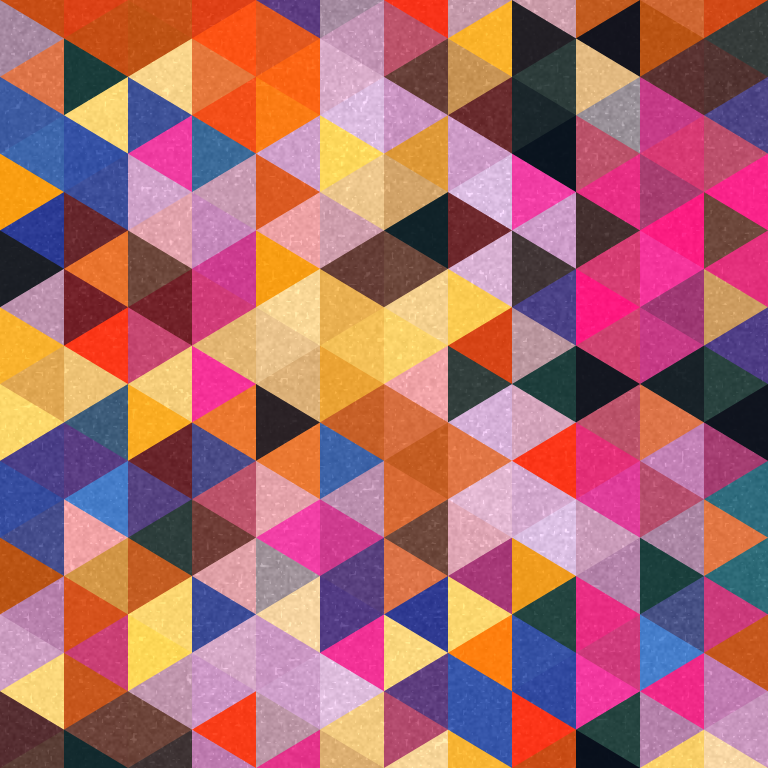
Write a WebGL 2 fragment shader that draws this pattern.

```glsl
#version 300 es
precision highp float;
precision highp int;
// Mosaic of flat triangles: 12 columns across, 10 triangle sides down.
// Vertical lines and two slanted line families give each triangle an id, which
// is hashed to a colour family and a shade; fine speckled grain lies on top.

uniform vec2 u_resolution;
out vec4 fragColor;

// Integer hash: three independent values in 0..1
vec3 hash3(vec3 cell) {
    uvec3 v = uvec3(ivec3(cell) + 4096);
    v = v * 1664525u + 1013904223u;
    v.x += v.y * v.z;
    v.y += v.z * v.x;
    v.z += v.x * v.y;
    v ^= v >> 16u;
    v.x += v.y * v.z;
    v.y += v.z * v.x;
    v.z += v.x * v.y;
    return vec3(v >> 8u) / 16777216.0;
}

float valueNoise(vec2 p) {
    vec2 cell = floor(p);
    vec2 f = smoothstep(0.0, 1.0, p - cell);
    float bottom = mix(hash3(vec3(cell, 5.0)).x, hash3(vec3(cell + vec2(1, 0), 5.0)).x, f.x);
    float top = mix(hash3(vec3(cell + vec2(0, 1), 5.0)).x, hash3(vec3(cell + 1.0, 5.0)).x, f.x);
    return mix(bottom, top, f.y);
}

// Blend of four shades, pushed towards the corners
vec3 shades(vec3 a, vec3 b, vec3 c, vec3 d, vec2 t) {
    t = smoothstep(0.15, 0.85, t);
    return mix(mix(a, b, t.x), mix(c, d, t.x), t.y);
}

// Colour families, weighted by their share of the area
vec3 familyColor(float pick, vec2 t) {
    if (pick < 0.20) // dark: ink, brown, pine, maroon
        return shades(vec3(0.03, 0.05, 0.10), vec3(0.43, 0.29, 0.24),
                      vec3(0.12, 0.28, 0.26), vec3(0.45, 0.13, 0.16), t);
    if (pick < 0.39) // magenta: hot pink, rose, orchid, plum
        return shades(vec3(1.00, 0.10, 0.50), vec3(0.74, 0.33, 0.42),
                      vec3(0.95, 0.25, 0.65), vec3(0.62, 0.22, 0.45), t);
    if (pick < 0.55) // orange: red, orange, rust, terracotta
        return shades(vec3(0.99, 0.19, 0.10), vec3(1.00, 0.50, 0.06),
                      vec3(0.73, 0.33, 0.08), vec3(0.87, 0.46, 0.29), t);
    if (pick < 0.71) // pale: lilac, mauve, blush, grey
        return shades(vec3(0.87, 0.76, 0.90), vec3(0.76, 0.49, 0.70),
                      vec3(0.95, 0.64, 0.65), vec3(0.60, 0.57, 0.60), t);
    if (pick < 0.86) // blue: royal, sky, violet, teal
        return shades(vec3(0.17, 0.23, 0.58), vec3(0.28, 0.50, 0.80),
                      vec3(0.38, 0.24, 0.50), vec3(0.18, 0.42, 0.47), t);
    // gold: lemon, cream, amber, sand
    return shades(vec3(1.00, 0.85, 0.34), vec3(0.98, 0.85, 0.65),
                  vec3(0.98, 0.62, 0.07), vec3(0.78, 0.58, 0.34), t);
}

vec3 triangleColor(vec2 uv) {
    vec2 p = uv * vec2(12.0, 10.0);
    // Column index and the bands between the falling and rising lines
    vec3 id = floor(vec3(p.x, p.y - 0.5 * p.x, p.y + 0.5 * p.x));
    vec3 own = hash3(id);
    vec3 area = hash3(vec3(floor(id.yz * 0.5), 77.0));
    // Some triangles share the family of their neighbourhood
    bool grouped = hash3(id + 300.0).x < 0.42;
    float pick = grouped ? area.z : own.z;
    vec2 shade = grouped ? mix(own.xy, area.xy, 0.45) : own.xy;
    return familyColor(pick, shade);
}

void main() {
    vec2 uv = gl_FragCoord.xy / u_resolution;

    // Smooth triangle edges by averaging 4 x 4 samples
    vec3 color = vec3(0.0);
    for (int i = 0; i < 16; i++) {
        vec2 offset = (vec2(i % 4, i / 4) - 1.5) / 4.0;
        color += triangleColor(uv + offset / u_resolution) / 16.0;
    }

    // Grain: soft mottling with light specks, strongest on muted colours
    float low = min(color.r, min(color.g, color.b));
    float high = max(color.r, max(color.g, color.b));
    float muted = 1.0 - (high - low) / max(high, 0.1);
    float mottle = valueNoise(uv * 330.0) + valueNoise(uv * 210.0 + 40.0) - 1.0;
    float speck = smoothstep(0.78, 0.98, valueNoise(uv * 270.0 + 90.0));
    float strength = mix(0.35, 1.0, muted) * smoothstep(0.0, 0.5, high);
    color += strength * (0.07 * mottle + 0.12 * speck - 0.008);

    fragColor = vec4(clamp(color, 0.0, 1.0), 1.0);
}
```
